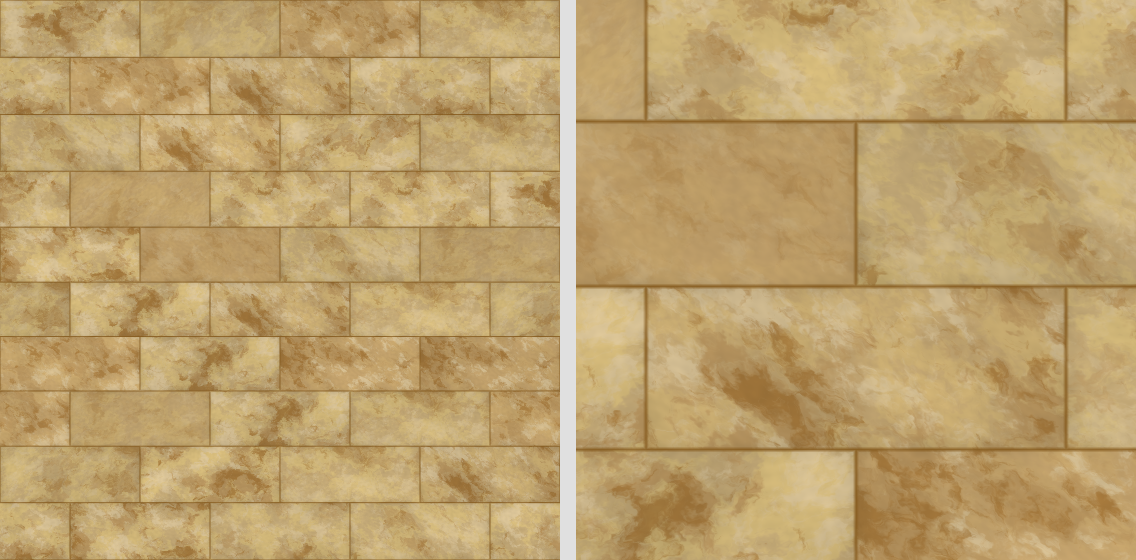
Left: the whole. Right: its middle third, enlarged.
Reproduce this texture procedurally as a WebGL 1 fragment shader.

```glsl
precision highp float;
uniform vec2 u_resolution;

float hash(vec2 p) {
  vec3 q = fract(p.xyx * vec3(0.1031, 0.1030, 0.0973));
  q += dot(q, q.yzx + 33.33);
  return fract((q.x + q.y) * q.z);
}

vec2 gradient(vec2 cell) {
  float angle = 6.2832 * hash(cell);
  return vec2(cos(angle), sin(angle));
}

float gradientNoise(vec2 p) {
  vec2 i = floor(p), f = p - i;
  vec2 w = f * f * f * (f * (f * 6.0 - 15.0) + 10.0);
  vec2 e = vec2(1.0, 0.0);
  float low = mix(dot(gradient(i), f), dot(gradient(i + e), f - e), w.x);
  float high = mix(dot(gradient(i + e.yx), f - e.yx), dot(gradient(i + 1.0), f - 1.0), w.x);
  return mix(low, high, w.y);
}

float fbm(vec2 p) {
  float sum = 0.0, amplitude = 1.0;
  for (int i = 0; i < 5; i++) {
    sum += amplitude * gradientNoise(p);
    p = mat2(1.6, 1.2, -1.2, 1.6) * p + 5.7;
    amplitude *= 0.6;
  }
  return sum;
}

// Mottled travertine; each seed gives its own veining, tint and contrast
vec3 travertine(vec2 local, float seed) {
  float busy = mix(0.35, 1.0, smoothstep(0.1, 0.4, hash(vec2(seed, 3.0))));
  float tint = hash(vec2(seed, 11.0));
  float tilt = hash(vec2(seed, 23.0)) - 0.4;
  vec2 p = local * vec2(26.0, 32.0) + seed * vec2(13.7, 9.3) + 40.0;
  p.y -= tilt * local.x * 26.0;

  vec2 warp = vec2(fbm(p * 0.9 + 61.0), fbm(p * 0.9 + 97.0));
  float cloud = fbm(p * 0.7 + 0.6 * warp);
  float stain = fbm(p + 0.6 * warp + 31.0);
  float bloom = fbm(p * 1.2 - 0.6 * warp + 73.0);
  float vein = fbm(p * 1.7 + 0.7 * warp + 19.0);
  // Areas up to half a slab wide that gather the stains
  float patches = gradientNoise(p * 0.38 + 0.2 * warp + 11.0) + 0.5 * gradientNoise(p * 0.7 + 5.0);

  vec3 stone = mix(vec3(0.74, 0.64, 0.45), vec3(0.80, 0.70, 0.46), smoothstep(-0.4, 0.3, cloud));
  stone = mix(stone, vec3(0.74, 0.60, 0.39), 0.7 * smoothstep(0.78, 0.92, tint));
  stone = mix(stone, vec3(0.81, 0.73, 0.57), busy * smoothstep(-0.05, 0.6, bloom - 0.5 * patches) * 0.9);
  stone = mix(stone, vec3(0.71, 0.57, 0.36), busy * smoothstep(0.0, 0.6, stain + 0.9 * patches) * 0.9);
  float rust = smoothstep(0.2, 0.9, vein + 1.1 * patches);
  stone = mix(stone, vec3(0.62, 0.43, 0.18), busy * rust * 0.7);
  stone *= 1.0 - 0.12 * busy * patches;
  return stone * (1.0 + 0.04 * gradientNoise(p * 6.0));
}

void main() {
  vec2 uv = gl_FragCoord.xy / u_resolution;

  // Ten slightly uneven courses in running bond, four bricks across
  float a = 3.14159 * uv.y;
  float row = 10.0 * uv.y - 0.04 * sin(2.0 * a) + 0.028 * sin(a) - 0.011 * sin(3.0 * a);
  float course = floor(row);
  float column = 4.0 * uv.x + 0.5 * (1.0 - mod(course, 2.0));
  vec2 brick = vec2(mod(floor(column), 4.0), course);
  vec2 local = vec2(fract(column) * 0.25, fract(row) * 0.1);

  // A limited set of slabs recurs over the wall
  float seed = floor(20.0 * hash(brick * 7.0 + 2.0));
  vec3 color = travertine(local, seed);
  color *= 0.965 + 0.06 * hash(brick + 50.0);

  // Soft grime at the slab edges, then the thin brown joints
  vec2 edge = min(local, vec2(0.25, 0.1) - local);
  float d = min(edge.x, edge.y);
  float wear = gradientNoise(uv * 45.0);
  color *= 1.0 - (0.07 + 0.10 * wear) * exp(-d * 190.0);
  float soft = max(1.0 / u_resolution.y, 0.0018);
  float joint = clamp((0.0009 - d) / soft + 0.5, 0.0, 1.0);
  color = mix(color, vec3(0.53, 0.36, 0.12), joint * (0.85 + 0.25 * wear));

  gl_FragColor = vec4(color, 1.0);
}
```
